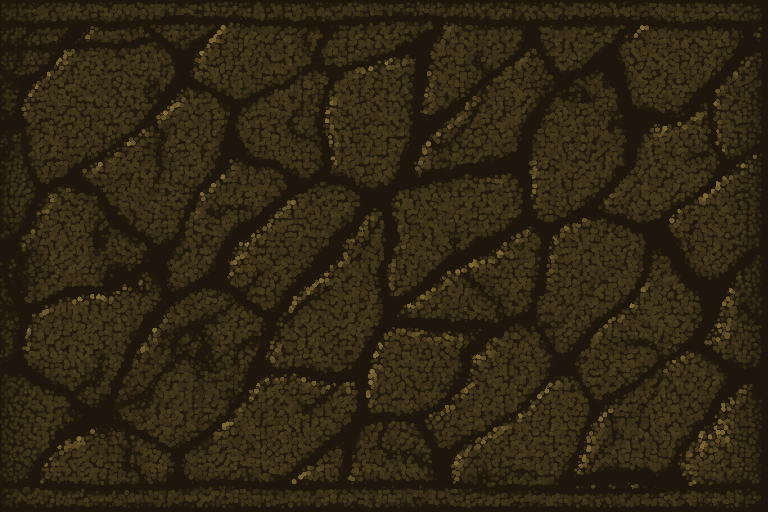
This texture is drawn by a WebGL 2 fragment shader. Its source:

```glsl
#version 300 es
precision highp float;
// Dark olive hide: slanted cracked plates covered in fine pebbly grains.

uniform vec2 u_resolution;
out vec4 fragColor;

// Lengths are fractions of the canvas height.
const vec2 AXIS = vec2(0.656, 0.755);        // long direction of the plates
const vec2 PLATE_SIZE = vec2(0.29, 0.165);   // along and across AXIS
const float PLATE_JITTER = 0.72;
const float CORNER_ROUNDING = 0.008;
const float CRACK_HALF_WIDTH = 0.0098;
const float CREASE_HALF_WIDTH = 0.003;
const float WARP = 0.045;
const float GRAIN_SPACING = 0.0088;
const float GRAIN_RADIUS = 0.54;             // in grain spacings
const float RIM_WIDTH = 0.022;

const vec3 CRACK_COLOR = vec3(0.118, 0.085, 0.047);
const vec3 GAP_COLOR = vec3(0.138, 0.103, 0.055);
const vec3 GRAIN_DARK = vec3(0.192, 0.150, 0.076);
const vec3 GRAIN_LIGHT = vec3(0.280, 0.232, 0.113);
const vec3 RIM_COLOR = vec3(0.50, 0.42, 0.21);

vec2 hash2(vec2 p) {
  vec3 q = fract(p.xyx * vec3(0.1031, 0.1030, 0.0973));
  q += dot(q, q.yzx + 33.33);
  return fract((q.xx + q.yz) * q.zy);
}

float noise(vec2 p) {
  vec2 i = floor(p), f = fract(p);
  f = f * f * (3.0 - 2.0 * f);
  float low = mix(hash2(i).x, hash2(i + vec2(1, 0)).x, f.x);
  float high = mix(hash2(i + vec2(0, 1)).x, hash2(i + vec2(1, 1)).x, f.x);
  return mix(low, high, f.y);
}

vec2 plateSeed(vec2 cell) {
  return cell + 0.5 + PLATE_JITTER * (hash2(cell + 31.0) - 0.5);
}

// x: distance to the nearest plate edge, y: how far that edge faces the light
vec2 plateEdge(vec2 p) {
  vec2 q = vec2(dot(p, AXIS), dot(p, vec2(-AXIS.y, AXIS.x))) / PLATE_SIZE;
  q.x += 0.5 * mod(floor(q.y), 2.0) * 0.0;
  vec2 base = floor(q), home = base, toHome = vec2(9.0);
  for (int j = -1; j <= 1; j++)
    for (int i = -1; i <= 1; i++) {
      vec2 cell = base + vec2(i, j), d = plateSeed(cell) - q;
      if (dot(d, d) < dot(toHome, toHome)) { toHome = d; home = cell; }
    }
  float total = 1e-9, lit = 0.0;
  for (int j = -2; j <= 2; j++)
    for (int i = -2; i <= 2; i++) {
      if (i == 0 && j == 0) continue;
      vec2 toNext = plateSeed(home + vec2(i, j)) - q;
      vec2 normal = normalize(toNext - toHome);
      vec2 slope = normal / PLATE_SIZE;
      float dist = dot(0.5 * (toHome + toNext), normal) / length(slope);
      float weight = exp(-dist / CORNER_ROUNDING);
      total += weight;
      lit += weight * smoothstep(0.4, 0.8, slope.y / length(slope));
    }
  return vec2(-CORNER_ROUNDING * log(total), lit / total);
}

// Thin, broken wrinkles inside the plates
float creaseDistance(vec2 p) {
  vec2 q = vec2(dot(p, AXIS) * 6.0, dot(p, vec2(-AXIS.y, AXIS.x)) * 8.0);
  float ridge = abs(noise(q + 7.0) + 0.2 * noise(q * 3.1) - 0.6) / 8.0;
  return ridge + 0.03 * smoothstep(0.45, 0.65, noise(p * 8.0 + 20.0));
}

// x: height above the cracks (negative inside one), y: light on the rim
vec2 hide(vec2 p, float aspect) {
  vec2 wobble = vec2(noise(p * 9.0), noise(p * 9.0 + 40.0)) - 0.5;
  vec2 fine = vec2(noise(p * 32.0 + 5.0), noise(p * 32.0 + 60.0)) - 0.5;
  vec2 w = p + WARP * wobble + 0.011 * fine;
  vec2 edge = plateEdge(w);
  float width = CRACK_HALF_WIDTH * (0.6 + 0.8 * noise(p * 6.0 + 90.0));
  float depth = edge.x - width;
  float rim = edge.y * smoothstep(RIM_WIDTH, 0.004, depth);
  depth = min(depth, creaseDistance(w) - CREASE_HALF_WIDTH);

  // Long folds near the top and bottom, with plain strips beyond them
  float y = p.y + 0.016 * (noise(p * vec2(5.0, 1.0)) - 0.5) + 0.005 * fine.y;
  float strip = max(y - 0.957, 0.047 - y);
  if (strip > 0.0) { depth = 0.02; rim = 0.0; }
  depth = min(depth, abs(strip) - 0.008);
  float sideFold = abs(y - 0.912 - 0.1 * p.x * p.x);
  depth = min(depth, sideFold + 0.05 * smoothstep(0.25, 0.6, p.x) - 0.007);
  float border = min(min(p.x - 0.003, aspect - p.x - 0.014),
                     min(p.y - 0.012, 0.992 - p.y));
  return vec2(min(depth, border), rim);
}

void main() {
  vec2 p = gl_FragCoord.xy / u_resolution.y;
  float aspect = u_resolution.x / u_resolution.y;

  // Nearest grain
  vec2 g = p / GRAIN_SPACING, base = floor(g), center = g, id = base;
  float nearest = 9.0;
  for (int j = -1; j <= 1; j++)
    for (int i = -1; i <= 1; i++) {
      vec2 cell = base + vec2(i, j);
      vec2 c = cell + 0.5 + 0.85 * (hash2(cell) - 0.5);
      float d = distance(g, c);
      if (d < nearest) { nearest = d; center = c; id = cell; }
    }
  vec2 chance = hash2(id + 517.0);
  vec2 skin = hide(center * GRAIN_SPACING, aspect);

  // Grains shrink and darken toward cracks and the canvas sides
  float side = smoothstep(0.0, 0.1, min(p.x, aspect - p.x));
  float grown = smoothstep(-0.005, 0.004, skin.x + 0.005 * (chance.x - 0.5));
  float radius = GRAIN_RADIUS * (0.85 + 0.3 * chance.y) * mix(0.8, 1.0, side) * grown;
  float blur = 0.5 / (u_resolution.y * GRAIN_SPACING);
  float cover = smoothstep(radius + blur, radius - blur, nearest) * grown;

  float raised = smoothstep(-0.002, 0.02, skin.x);
  vec3 grain = mix(GRAIN_DARK, GRAIN_LIGHT, 0.4 * raised + 0.7 * chance.x - 0.1);
  float glint = skin.y * smoothstep(0.1, 0.9, chance.y);
  grain = mix(grain, RIM_COLOR, glint * smoothstep(0.25, 0.5, noise(p * 8.0 + 70.0)));
  grain *= mix(0.82, 1.0, side);

  float floorLevel = smoothstep(-0.004, 0.008, hide(p, aspect).x);
  vec3 color = mix(CRACK_COLOR, GAP_COLOR, floorLevel * mix(0.5, 1.0, side));
  fragColor = vec4(mix(color, grain, cover), 1.0);
}
```
